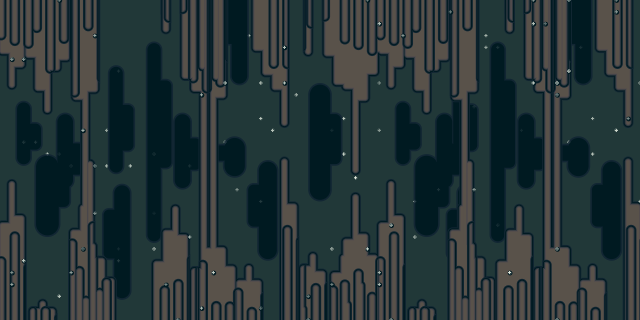
Write a Shadertoy shader that draws this pattern.

```glsl
// Cave of outlined stalactites and stalagmites with dark hollows and glints.
const float ROWS = 27.0;         // grid cells down the canvas
const float LEFT_PERIOD = 32.0;  // repeat of the left group, in cells
const float RIGHT_PERIOD = 29.0; // repeat of the remaining groups
const float GROUP_SPLIT = 9.0;   // boundary between the two groups
const float BAR_RADIUS = 0.45;
const float STEP_WIDTH = 0.8;    // sideways growth of each shoulder
const float STEP_FALL = 0.73;    // length ratio of successive shoulders
const float GLINT_DENSITY = 0.065;

const vec3 BACKDROP = vec3(0.13, 0.22, 0.22);
const vec3 ROCK = vec3(0.35, 0.32, 0.29);
const vec3 HOLLOW = vec3(0.00, 0.10, 0.13);
const vec3 RIM = vec3(0.07, 0.15, 0.20);
const vec3 BEVEL = vec3(0.18, 0.22, 0.25);
const vec3 ROCK_EDGE = vec3(0.31, 0.29, 0.30);
const vec3 GLINT = vec3(0.92, 0.95, 0.90);

// Spikes: position, length, left shoulders, right shoulders.
const vec4 HANGING[9] = vec4[9](
    vec4(1, 7.6, 2, 1), vec4(4, 9.7, 2, 2), vec4(7.2, 32, 1, 1),
    vec4(14, 2.9, 0, 0), vec4(17.2, 32, 2, 0), vec4(18, 32, 0, 1),
    vec4(24, 10.8, 3, 0), vec4(26, 4.8, 0, 0), vec4(30, 14.8, 3, 3));
const vec4 STANDING[11] = vec4[11](
    vec4(1, 11.9, 1, 1), vec4(3.6, 1.8, 1, 1), vec4(7, 9.9, 1, 3),
    vec4(7.6, 13.6, 0, 0), vec4(14.8, 9.8, 2, 1), vec4(18, 7.9, 2, 2),
    vec4(21, 4.8, 1, 1), vec4(24, 13.8, 0, 1), vec4(26.4, 5.8, 1, 1),
    vec4(29, 5.7, 1, 1), vec4(30, 10.8, 1, 2));
// Hollows: position, bottom, top, radius.
const vec4 HOLLOWS[11] = vec4[11](
    vec4(2, 13, 18.5, 0.7), vec4(4, 7, 14, 1.1), vec4(5.5, 11, 17.5, 0.8),
    vec4(9.8, 12.3, 21.5, 0.7), vec4(13, 6.5, 23.5, 0.7),
    vec4(15.4, 11, 17.5, 0.8), vec4(10.3, 1.7, 11.5, 0.8),
    vec4(20.2, 19.8, 29, 0.8), vec4(19.8, 12, 15.5, 1),
    vec4(22.6, 5, 13.5, 0.9), vec4(27, 10, 20, 1));

float hash(vec2 p) {
    vec3 q = fract(vec3(p.xyx) * 0.1031);
    q += dot(q, q.yzx + 33.33);
    return fract((q.x + q.y) * q.z);
}

float roundBar(vec2 p, vec2 lo, vec2 hi, float r) {
    vec2 q = abs(p - 0.5 * (lo + hi)) - 0.5 * (hi - lo) + r;
    return length(max(q, 0.0)) + min(max(q.x, q.y), 0.0) - r;
}

float period(float x) { return x < GROUP_SPLIT ? LEFT_PERIOD : RIGHT_PERIOD; }

float coverage(float d, float px) { return clamp(0.5 - d / px, 0.0, 1.0); }

// Adds one spike rising from y = 0: x is the silhouette, y the front drips.
void addSpike(vec2 p, vec4 spike, inout vec2 d) {
    p.x -= spike.x;
    float r = BAR_RADIUS, body = min(spike.y, 12.0);
    d.x = min(d.x, roundBar(p, vec2(-r, -4), vec2(r, spike.y), r));
    for (int side = -1; side <= 1; side += 2) {
        float count = side < 0 ? spike.z : spike.w;
        vec2 q = vec2(p.x * float(side), p.y);
        for (float k = 1.0; k <= count; k++) {
            float vary = 0.85 + 0.3 * hash(vec2(spike.x * 3.0 + k, float(side) + spike.y));
            float len = body * pow(STEP_FALL, k) * vary;
            d.x = min(d.x, roundBar(q, vec2(-r, -4), vec2(k * STEP_WIDTH + r, len), r));
        }
    }
    for (float k = -1.0; k <= 1.0; k++) {
        float len = body * (0.2 + 0.5 * hash(vec2(spike.x + k * 5.0, spike.y)));
        float x = k * 1.15 + 0.25;
        d.y = min(d.y, roundBar(p, vec2(x - r, -4), vec2(x + r, len), r));
    }
}

vec3 paintRock(vec3 col, float d, float px) {
    col = mix(col, RIM, coverage(d, px));
    col = mix(col, HOLLOW, coverage(d + 0.07, px));
    col = mix(col, BEVEL, coverage(d + 0.16, px));
    col = mix(col, ROCK_EDGE, coverage(d + 0.24, px));
    return mix(col, ROCK, coverage(d + 0.32, px));
}

void mainImage(out vec4 fragColor, in vec2 fragCoord) {
    float px = ROWS / iResolution.y;
    vec2 p = fragCoord * px;
    vec2 flipped = vec2(p.x, ROWS - p.y);
    vec2 rock = vec2(1e3);
    float hollow = 1e3;

    // Two copies of every group
    for (float copy = 0.0; copy < 2.0; copy++) {
        for (int i = 0; i < 9; i++)
            addSpike(flipped - vec2(copy * period(HANGING[i].x), 0), HANGING[i], rock);
        for (int i = 0; i < 11; i++)
            addSpike(p - vec2(copy * period(STANDING[i].x), 0), STANDING[i], rock);
        for (int i = 0; i < 11; i++) {
            vec4 h = HOLLOWS[i];
            vec2 q = p - vec2(h.x + copy * period(h.x), 0);
            hollow = min(hollow, roundBar(q, vec2(-h.w, h.y), vec2(h.w, h.z), h.w));
            float side = hash(h.xy) < 0.5 ? -1.0 : 1.0;
            float low = mix(h.y, h.z, 0.1 + 0.3 * hash(h.xz));
            q.x *= side;
            hollow = min(hollow, roundBar(q, vec2(-0.3, low), vec2(h.w + 0.9, low + 0.45 * (h.z - h.y)), 0.6));
        }
    }

    // Background, silhouettes, then drips in front
    vec3 col = mix(BACKDROP, RIM, coverage(hollow, px));
    col = mix(col, HOLLOW, coverage(hollow + 0.14, px));
    col = paintRock(col, rock.x, px);
    col = paintRock(col, max(rock.x, rock.y), px);

    // Glints on grid points: bright in the open, faint in hollows, shaded on rock
    vec2 cell = floor(p + 0.5), g = abs(p - cell);
    if (hash(cell + 7.0) < GLINT_DENSITY) {
        float plus = min(max(g.x - 0.13, g.y - 0.045), max(g.x - 0.045, g.y - 0.13));
        float onRock = coverage(rock.x, px);
        float shine = mix(0.45, 1.0, hash(cell + 31.0));
        shine *= mix(1.0, 0.15, coverage(hollow, px) * (1.0 - onRock));
        col = mix(col, HOLLOW, onRock * coverage(length(p - cell - vec2(0.04, -0.04)) - 0.2, px));
        col = mix(col, GLINT, shine * coverage(plus, px));
    }
    fragColor = vec4(col, 1.0);
}
```
